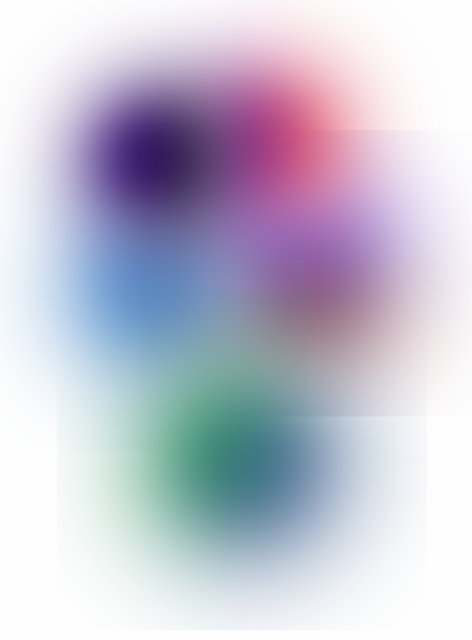
A WebGL 2 fragment shader for this background:

```glsl
#version 300 es
precision highp float;
// Five soft, overlapping colour glows on a pale ground.

#define PAPER vec3(0.996)   // ground colour
#define FALLOFF 2.25        // higher gives flatter cores and firmer rims
#define HAZE 0.035          // strength of the faint outer veil
#define SEAM 0.002          // softness of the veil's rectangular border

uniform vec2 u_resolution;
out vec4 fragColor;

// Coverage of a round glow, cut by a box of the given half size.
float glowCoverage(vec2 offset, float radius, vec2 halfBox) {
    float dist = length(offset);
    float core = exp(-pow(dist / radius, FALLOFF));
    float veil = HAZE * (1.0 - smoothstep(1.2 * radius, 2.2 * radius, dist));
    vec2 inside = 1.0 - smoothstep(halfBox - SEAM, halfBox + SEAM, abs(offset));
    return mix(core, 1.0, veil) * inside.x * inside.y;
}

// Lays a glow over the base; its tint runs from one colour to another along axis.
vec3 addGlow(vec3 base, vec2 offset, float radius, vec2 halfBox,
             vec2 axis, vec3 fromTint, vec3 toTint) {
    float along = dot(offset, normalize(axis)) / radius;
    vec3 tint = mix(fromTint, toTint, smoothstep(-0.9, 0.9, along));
    return mix(base, tint, glowCoverage(offset, radius, halfBox));
}

void main() {
    // Height spans 0 to 1, x is measured from the centre line.
    vec2 p = gl_FragCoord.xy / u_resolution.y;
    p.x -= 0.5 * u_resolution.x / u_resolution.y;
    vec3 color = PAPER;

    // Violet, warming to brown below
    color = addGlow(color, p - vec2(0.109, 0.573), 0.160, vec2(0.260, 0.224),
                    vec2(0.0, -1.0), vec3(0.52, 0.39, 0.82), vec3(0.56, 0.35, 0.38));
    // Sky blue
    color = addGlow(color, p - vec2(-0.129, 0.551), 0.146, vec2(0.241, 0.257),
                    vec2(1.0, 0.0), vec3(0.37, 0.59, 0.82), vec3(0.40, 0.53, 0.74));
    // Green, turning slate blue at the lower right
    color = addGlow(color, p - vec2(0.009, 0.281), 0.164, vec2(0.289, 0.266),
                    vec2(1.0, -0.5), vec3(0.20, 0.56, 0.41), vec3(0.27, 0.40, 0.57));
    // Magenta, turning coral at the right
    color = addGlow(color, p - vec2(0.056, 0.779), 0.130, vec2(0.4),
                    vec2(1.0, 0.15), vec3(0.60, 0.20, 0.62), vec3(0.88, 0.36, 0.46));
    // Deep indigo
    color = addGlow(color, p - vec2(-0.125, 0.753), 0.123, vec2(0.4),
                    vec2(1.0, -0.1), vec3(0.23, 0.08, 0.47), vec3(0.18, 0.13, 0.27));

    fragColor = vec4(color, 1.0);
}
```
